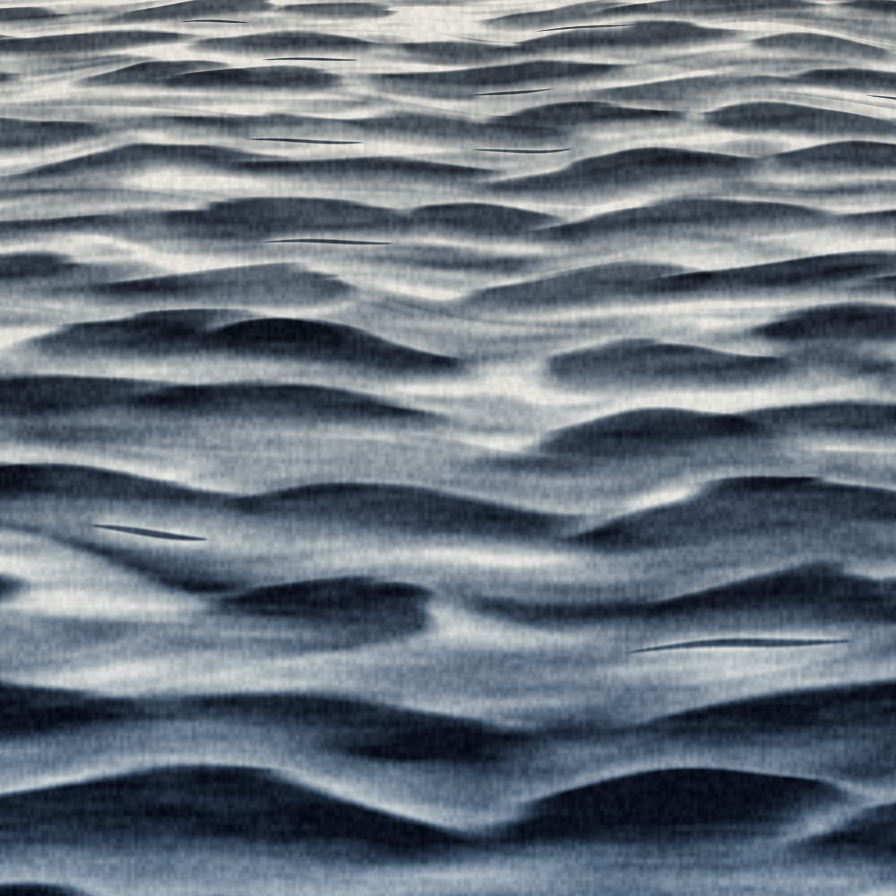
Write a Shadertoy shader that draws this texture.

```glsl
vec2 hash2(vec2 cell) {
    vec3 p = fract(cell.xyx * vec3(0.1031, 0.1030, 0.0973));
    p += dot(p, p.yzx + 33.33);
    return fract((p.xx + p.yz) * p.zy);
}

float valueNoise(vec2 p) {
    vec2 cell = floor(p), f = fract(p);
    f = f * f * (3.0 - 2.0 * f);
    float low = mix(hash2(cell).x, hash2(cell + vec2(1, 0)).x, f.x);
    float high = mix(hash2(cell + vec2(0, 1)).x, hash2(cell + vec2(1, 1)).x, f.x);
    return mix(low, high, f.y);
}

// Perspective: cells shrink towards the top, faster in height than in width
vec2 seaPlane(vec2 uv) {
    const float squash = 0.78;
    float width = 0.52 * (1.0 - 0.65 * uv.y);
    return vec2((uv.x - 0.5) / width, -log(1.0 - squash * uv.y) * 6.6 / squash);
}

vec2 swell(vec2 p) {
    p += vec2(0.2, 0.14) * sin(p.yx * vec2(1.3, 2.3) + vec2(0.4, 1.0));
    return p + vec2(0.08, 0.05) * sin(p.yx * vec2(3.1, 5.3) + vec2(2.0, 0.3));
}

// Layered sines folded into flowing streaks, about -1 to 1
float flow(vec2 p) {
    for (float k = 1.0; k < 5.0; k++) {
        p += vec2(0.5, 0.22) / k * sin(k * (p.yx * vec2(1.6, 2.3) + vec2(1.7, 2.9)));
    }
    return 0.6 * sin(p.x * 1.4 + p.y * 4.2) + 0.4 * sin(p.y * 9.0 - p.x * 2.3);
}

// Wave face in x, lit crest in y
vec2 hump(vec2 p, float halfWidth, float height) {
    float side = clamp(1.0 - p.x * p.x / (halfWidth * halfWidth), 0.0, 1.0);
    float bell = side * side;
    float above = p.y - height * bell;
    float ends = smoothstep(0.0, 0.35, bell);
    float face = smoothstep(0.03, -0.11, above)
               * smoothstep(-0.34, 0.06, p.y + 0.35 * height * bell);
    float crest = smoothstep(-0.05, 0.04, above) * exp(-max(above, 0.0) * 7.0);
    return ends * vec2(face, crest);
}

// Thin ripple: dark slit in x, bright halo in y
vec2 ripple(vec2 p, float halfLength) {
    p.y += 0.02 * sin(p.x * 11.0);
    float taper = clamp(1.0 - p.x * p.x / (halfLength * halfLength), 0.0, 1.0);
    float gap = abs(p.y) - 0.03 * taper;
    float slit = smoothstep(0.025, -0.015, gap) * smoothstep(0.0, 0.3, taper);
    float halo = exp(-max(gap, 0.0) * 11.0) * smoothstep(0.0, 0.6, taper);
    return vec2(slit, halo);
}

vec3 palette(float tone) {
    vec3 stops[6] = vec3[6](
        vec3(0.05, 0.07, 0.11), vec3(0.21, 0.26, 0.32), vec3(0.37, 0.43, 0.49),
        vec3(0.53, 0.57, 0.61), vec3(0.68, 0.71, 0.72), vec3(0.88, 0.88, 0.865));
    float t = clamp(tone, 0.0, 1.0) * 5.0;
    int i = min(int(t), 4);
    return mix(stops[i], stops[i + 1], t - float(i));
}

float seaTone(vec2 uv) {
    vec2 p = swell(seaPlane(uv));
    float streaks = flow(p);
    float wisps = flow(p * vec2(1.4, 2.1) + vec2(3.7, 1.9));
    float patches = valueNoise(uv * vec2(3.0, 6.0) + 4.0) - 0.5;
    float tone = mix(0.35, 0.86, uv.y) + 0.33 * streaks + 0.13 * wisps + 0.2 * patches;
    float shade = mix(-0.1, 0.08, uv.y);
    vec2 glint = vec2(0.0);

    // Far rows first, so that near waves cover them
    for (float j = 1.0; j >= -1.0; j--) {
        float row = floor(p.y) + j;
        float stagger = 0.5 * mod(row, 2.0);
        for (float i = -1.0; i <= 1.0; i++) {
            vec2 cell = vec2(floor(p.x - stagger) + i, row);
            vec2 place = hash2(cell + 17.0), form = hash2(cell + 53.0);
            vec2 local = p - cell - vec2(0.5 + stagger, 0.5);
            local -= (place - 0.5) * vec2(0.6, 0.5);
            local.y -= (form.x - 0.5) * 0.35 * local.x;

            vec2 bent = local + vec2(0.0, 0.05 * wisps);
            vec2 wave = hump(bent, mix(0.42, 0.85, form.x), mix(0.2, 0.5, form.y));
            float strength = mix(0.72, 1.0, place.y) * (0.9 + 0.1 * wisps);
            tone = mix(tone, shade, wave.x * strength);
            tone = mix(tone, 0.98, wave.y * mix(0.35, 0.9, form.y));

            float present = step(0.8, hash2(cell + 91.0).x);
            vec2 drift = vec2(0.25 * form.y, -0.42);
            glint = max(glint, present * ripple(local - drift, mix(0.16, 0.32, place.x)));
        }
    }
    tone += 0.07 * wisps;
    tone = mix(tone, 1.0, 0.9 * glint.y);
    return mix(tone, 0.08, 0.85 * glint.x);
}

void mainImage(out vec4 fragColor, in vec2 fragCoord) {
    vec2 uv = fragCoord / iResolution.xy;

    // Dry brush marks along the waves
    float brush = valueNoise(uv * vec2(16.0, 130.0)) - 0.5;
    float tone = seaTone(uv) + 0.12 * brush;
    vec3 color = palette(tone);

    // Cool blue near, warm grey far, strongest in the midtones
    float midtone = 4.0 * color.g * (1.0 - color.g);
    color += midtone * (uv.y - 0.5) * vec3(0.07, 0.01, -0.06);

    // Canvas weave
    float weave = valueNoise(uv * vec2(250.0, 130.0)) - 0.5;
    weave += 0.6 * (valueNoise(uv * vec2(120.0, 260.0)) - 0.5);
    color += weave * mix(0.04, 0.1, midtone);

    fragColor = vec4(clamp(color, 0.0, 1.0), 1.0);
}
```
